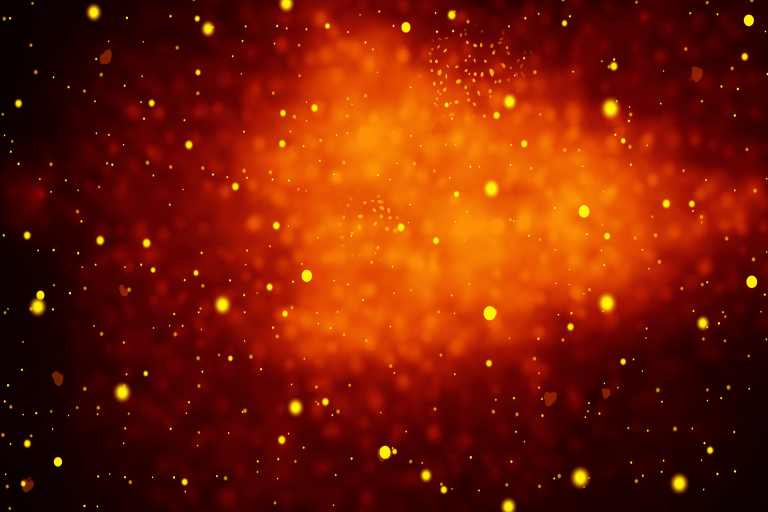
A Shadertoy shader for this background:

```glsl
// A glowing fire cloud with drifting sparks on a black ground.
// Elliptical glows and value noise form a heat field, coloured by a ramp;
// hashed grids then scatter soft bokeh, flakes and sparks over it.

const vec3 SOOT = vec3(0.02, 0.0, 0.0);
const vec3 MAROON = vec3(0.23, 0.0, 0.0);
const vec3 CRIMSON = vec3(0.42, 0.01, 0.01);
const vec3 RUST = vec3(0.66, 0.08, 0.01);
const vec3 ORANGE = vec3(0.89, 0.28, 0.01);
const vec3 AMBER = vec3(0.99, 0.56, 0.02);
const vec3 YELLOW = vec3(1.0, 0.95, 0.04);

float hash(vec2 p) {
    return fract(sin(dot(p, vec2(127.1, 311.7))) * 43758.5453);
}

float noise(vec2 p) {
    vec2 cell = floor(p);
    vec2 f = fract(p);
    f = f * f * (3.0 - 2.0 * f);
    float low = mix(hash(cell), hash(cell + vec2(1.0, 0.0)), f.x);
    float high = mix(hash(cell + vec2(0.0, 1.0)), hash(cell + 1.0), f.x);
    return mix(low, high, f.y);
}

float fbm(vec2 p) {
    float sum = 0.0;
    float weight = 0.5;
    for (int i = 0; i < 4; i++) {
        sum += weight * noise(p);
        p = mat2(1.6, 1.2, -1.2, 1.6) * p + 7.3;
        weight *= 0.5;
    }
    return sum;
}

// Elliptical falloff, 1 at the centre
float glow(vec2 p, vec2 centre, vec2 radius) {
    vec2 q = (p - centre) / radius;
    return exp(-dot(q, q));
}

// Elliptical falloff with a flat top and a steeper rim
float plateau(vec2 p, vec2 centre, vec2 radius) {
    vec2 q = (p - centre) / radius;
    float d = dot(q, q);
    return exp(-d * d);
}

// One jittered, slightly tall disc in a share of the grid cells
float scatter(vec2 p, float cell, float density, float radius, float softness, float seed) {
    vec2 id = floor(p / cell);
    vec2 key = id + seed;
    vec2 jitter = vec2(hash(key + 1.7), hash(key + 5.3));
    vec2 centre = (id + mix(vec2(0.25), vec2(0.75), jitter)) * cell;
    float size = radius * mix(0.55, 1.0, hash(key + 9.1));
    float d = length((p - centre) * vec2(1.0, 0.87));
    float edge = max(softness * size, 0.7 / iResolution.y);
    float present = step(hash(key + 13.9), density);
    return present * (1.0 - smoothstep(size - edge, size + edge, d));
}

// Heat from 0 (soot) to 5 (amber)
float heatField(vec2 p) {
    vec2 warp = vec2(fbm(p * 5.0), fbm(p * 5.0 + 31.0)) - 0.47;
    vec2 q = p + 0.07 * warp;
    float heat = 2.9 * plateau(q, vec2(0.84, 0.57), vec2(0.42, 0.33));
    heat += 1.3 * glow(q, vec2(0.83, 0.57), vec2(0.50, 0.34));
    heat += 2.1 * glow(q, vec2(0.68, 0.92), vec2(0.24, 0.24));
    heat += 2.3 * glow(q, vec2(1.30, 0.57), vec2(0.26, 0.18));
    heat += 1.3 * glow(q, vec2(0.30, 0.60), vec2(0.17, 0.34));
    heat += 1.4 * glow(q, vec2(0.66, 0.14), vec2(0.42, 0.22));
    heat += 1.0 * glow(q, vec2(1.25, 0.92), vec2(0.32, 0.22));
    heat += 0.4 * glow(q, vec2(1.30, 0.20), vec2(0.25, 0.20));
    // Local hot spots
    heat += 0.9 * glow(q, vec2(0.63, 0.35), vec2(0.10, 0.06));
    heat += 0.6 * glow(q, vec2(0.70, 0.75), vec2(0.09, 0.11));
    heat += 0.5 * glow(q, vec2(0.95, 0.53), vec2(0.12, 0.08));
    heat += 0.8 * glow(q, vec2(1.46, 0.59), vec2(0.06, 0.06));
    heat += 1.2 * glow(q, vec2(0.05, 0.62), vec2(0.06, 0.07));
    return heat * (0.80 + 0.46 * fbm(p * 11.0 + 3.0));
}

vec3 fireRamp(float heat) {
    vec3 col = mix(SOOT, MAROON, clamp(heat, 0.0, 1.0));
    col = mix(col, CRIMSON, clamp(heat - 1.0, 0.0, 1.0));
    col = mix(col, RUST, clamp(heat - 2.0, 0.0, 1.0));
    col = mix(col, ORANGE, clamp(heat - 3.0, 0.0, 1.0));
    return mix(col, AMBER, clamp((heat - 4.0) / 1.7, 0.0, 1.0));
}

vec3 addSpark(vec3 col, float amount) {
    return mix(col, mix(ORANGE, YELLOW, amount), amount);
}

void mainImage(out vec4 fragColor, in vec2 fragCoord) {
    vec2 p = fragCoord / iResolution.xy * vec2(1.5, 1.0);

    // Cloud with overlapping out-of-focus bokeh
    float heat = heatField(p);
    float bokeh = 0.0;
    for (int i = 0; i < 3; i++) {
        float k = float(i);
        bokeh += scatter(p + 0.021 * k, 0.058 + 0.011 * k, 0.55, 0.015, 0.85, 20.0 + 17.0 * k);
    }
    float mottle = 0.6 * (noise(p * 32.0) - 0.5) + 0.5 * bokeh - 0.05;
    vec3 col = fireRamp(heat + mottle * smoothstep(0.1, 1.4, heat));

    // Ragged dull flakes
    vec2 ragged = p + 0.014 * (vec2(noise(p * 70.0), noise(p * 70.0 + 40.0)) - 0.5);
    float flake = scatter(ragged, 0.16, 0.22, 0.013, 0.15, 71.0);
    col = mix(col, mix(col, ORANGE, 0.45), flake);

    // Fine specks gathered in swarms
    float swarm = glow(p, vec2(0.89, 0.85), vec2(0.06, 0.07));
    swarm += glow(p, vec2(0.72, 0.56), vec2(0.06, 0.06));
    swarm += 0.35 * glow(p, vec2(0.98, 0.88), vec2(0.10, 0.10));
    vec2 drift = p + 0.012 * vec2(noise(p * 45.0), noise(p * 45.0 + 9.0));
    float specks = scatter(drift, 0.014, 0.42, 0.0038, 0.4, 83.0);
    col = mix(col, mix(AMBER, YELLOW, 0.3), specks * smoothstep(0.15, 0.6, swarm));

    // Sparks from dust to large discs, sharp and blurred
    col = addSpark(col, scatter(p, 0.029, 0.16, 0.0024, 0.4, 97.0));
    col = addSpark(col, 0.75 * scatter(p + 0.01, 0.047, 0.20, 0.0040, 0.6, 105.0));
    col = addSpark(col, scatter(p, 0.083, 0.22, 0.0080, 0.5, 113.0));
    col = addSpark(col, scatter(p, 0.170, 0.26, 0.0135, 0.08, 131.0));
    col = addSpark(col, scatter(p + 0.06, 0.190, 0.30, 0.0165, 0.6, 151.0));

    fragColor = vec4(col, 1.0);
}
```
